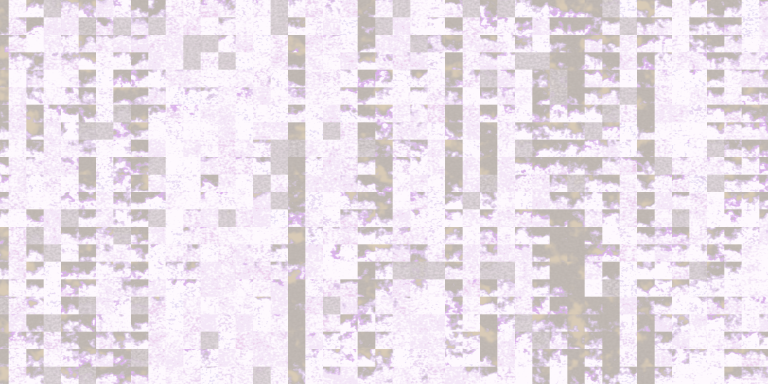
Write a Shadertoy shader that draws this pattern.

```glsl
float hash(vec2 p) {
    vec3 q = fract(p.xyx * vec3(0.1031, 0.1030, 0.0973));
    q += dot(q, q.yzx + 33.33);
    return fract((q.x + q.y) * q.z);
}

vec2 gradient(vec2 cell) {
    float angle = 6.2832 * hash(cell);
    return vec2(cos(angle), sin(angle));
}

// Gradient noise, roughly -0.7 to 0.7
float noise(vec2 p) {
    vec2 i = floor(p), f = fract(p);
    vec2 u = f * f * f * (f * (f * 6.0 - 15.0) + 10.0);
    vec2 e = vec2(0.0, 1.0);
    float low = mix(dot(gradient(i), f), dot(gradient(i + e.yx), f - e.yx), u.x);
    float high = mix(dot(gradient(i + e.xy), f - e.xy), dot(gradient(i + e.yy), f - e.yy), u.x);
    return mix(low, high, u.y);
}

vec3 tileColor(vec2 p) {
    vec2 id = floor(p), f = fract(p);
    float column = hash(vec2(id.x, 71.0));
    float tile = hash(id + 13.0);
    float kind = hash(id + 137.0);
    vec2 seed = 40.0 * vec2(tile, kind);

    // Fine speckle and softer stains, cut at the tile borders
    float grain = noise(p * vec2(5.3, 7.7) + seed) + 0.6 * noise(p * vec2(9.1, 12.7) + seed.yx);
    float stain = noise(f * vec2(1.5, 1.8) + seed) + 0.5 * noise(f * 3.7 + seed.yx);

    // Cover comes in vertical runs and is densest at the top of a tile
    float run = noise(vec2(id.x * 7.31 + 0.5, id.y * 0.23));
    float slope = mix(0.15, 1.0, hash(vec2(id.x, floor(id.y / 5.0) + 200.0)));
    float cover = 0.95 * run + 0.85 * (column - 0.5) + 0.5 * (tile - 0.5)
                + slope * (f.y - 0.5) + 0.5 * stain + 0.13 * grain - 0.25;

    // Pale speckled ground
    float tint = 0.42 + 0.7 * (kind - 0.5) + 0.75 * grain + 0.5 * stain;
    vec3 color = mix(vec3(0.995, 0.977, 0.996), vec3(0.957, 0.907, 0.972), smoothstep(0.2, 0.75, tint));
    float blush = smoothstep(0.2, 0.6, grain + 0.6 * stain + 0.5 * (tile - 0.6));
    color = mix(color, mix(vec3(0.87, 0.84, 0.95), vec3(0.93, 0.78, 0.91), kind), 0.65 * blush);

    // Orchid fringe, then mauve, then warm grey
    vec3 orchid = mix(vec3(0.89, 0.82, 0.93), vec3(0.86, 0.69, 0.93), smoothstep(-0.1, 0.4, noise(p * 0.6 + 9.0)));
    color = mix(color, orchid, smoothstep(-0.17, -0.03, cover));
    color = mix(color, vec3(0.81, 0.765, 0.815), smoothstep(-0.04, 0.05, cover));
    vec3 grey = vec3(0.75, 0.72, 0.70) + 0.02 * grain;
    float glow = smoothstep(0.08, 0.55, noise(p * vec2(0.7, 0.9) + 31.0) + 0.5 * stain);
    grey = mix(grey, vec3(0.87, 0.81, 0.72), 0.85 * glow);
    color = mix(color, grey, smoothstep(0.03, 0.16, cover));

    // A few evenly worn tiles
    vec3 worn = vec3(0.82, 0.79, 0.80) + 0.09 * grain;
    return mix(color, worn, 0.85 * step(0.95, kind));
}

void mainImage(out vec4 fragColor, in vec2 fragCoord) {
    // 22 rows of square tiles, averaged over 3 x 3 samples
    vec3 sum = vec3(0.0);
    for (int y = 0; y < 3; y++) {
        for (int x = 0; x < 3; x++) {
            vec2 offset = (vec2(x, y) - 1.0) / 3.0;
            vec2 p = 22.0 * (fragCoord + offset) / iResolution.y;
            sum += tileColor(p + vec2(0.5, 0.0));
        }
    }
    fragColor = vec4(clamp(sum / 9.0, 0.0, 1.0), 1.0);
}
```
